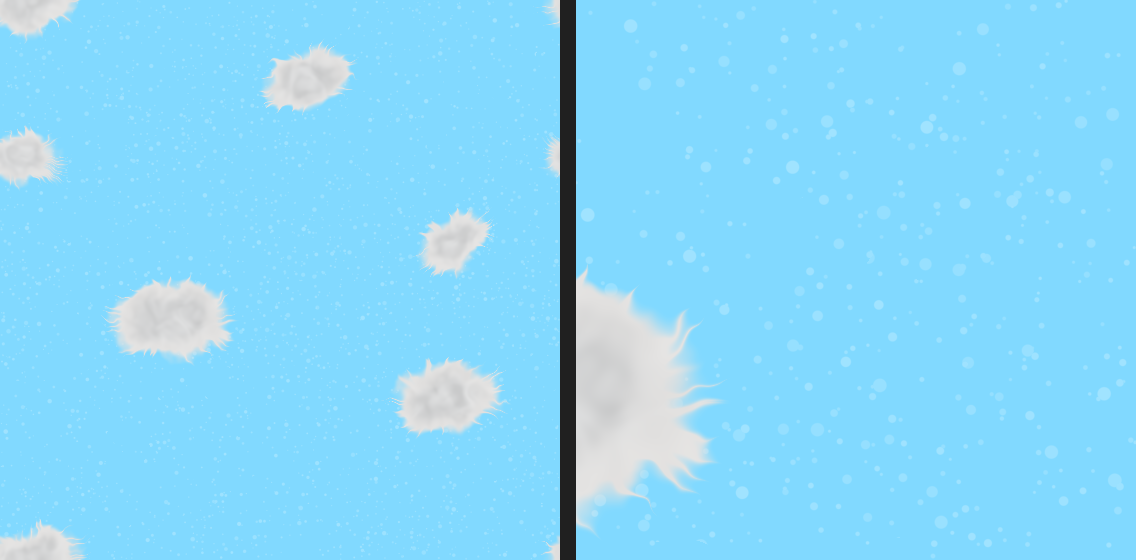
Left: the whole. Right: its middle third, enlarged.
Reproduce this texture procedurally as a Shadertoy shader.

```glsl
const vec3 SKY = vec3(0.507, 0.852, 1.0);
const vec3 FLECK = vec3(0.63, 0.89, 1.0);
const vec3 CLOUD_RIM = vec3(0.89, 0.885, 0.88);
const vec3 CLOUD_CORE = vec3(0.835, 0.838, 0.84);

const int FLECK_LAYERS = 4;
const float FLECK_CELLS = 36.0;     // cells across in the coarsest layer
const float FLECK_RADIUS = 0.0037;
const float FLECK_SHARE = 0.30;     // share of occupied cells
const float FLECK_MARGIN = 0.16;

const int CLOUDS = 6;
const vec2 CLOUD_START = vec2(0.04, 0.72);
const vec2 CLOUD_STEP = vec2(0.7549, 0.5698);
const vec2 CLOUD_SIZE = vec2(0.058, 0.105);  // smallest, largest half width
const float CLOUD_ASPECT = 0.62;
const float CLOUD_SQUARENESS = 2.6;
const float LUMP_AMOUNT = 0.022;
const float WISP_AMOUNT = 0.007;
const float SPIKE_LENGTH = 0.011;
const float FOLD_CONTRAST = 0.06;

const float NO_REPEAT = 4096.0;

// Integer hash: two values from 0 to 1
vec2 hash2(vec2 p) {
    uvec2 v = uvec2(ivec2(p)) * 1664525u + 1013904223u;
    v.x += v.y * 1664525u;
    v.y += v.x * 1664525u;
    v ^= v >> 16u;
    v.x += v.y * 1664525u;
    v.y += v.x * 1664525u;
    v ^= v >> 16u;
    return vec2(v & 65535u) / 65535.0;
}

float cornerSlope(vec2 cell, vec2 offset, float period) {
    float angle = 6.2832 * hash2(mod(cell, period)).x;
    return dot(vec2(cos(angle), sin(angle)), offset);
}

// Gradient noise that repeats after the given period
float noise(vec2 p, float period) {
    vec2 i = floor(p), f = fract(p);
    vec2 u = f * f * f * (f * (f * 6.0 - 15.0) + 10.0);
    vec2 e = vec2(1.0, 0.0);
    float low = mix(cornerSlope(i, f, period), cornerSlope(i + e.xy, f - e.xy, period), u.x);
    float high = mix(cornerSlope(i + e.yx, f - e.yx, period), cornerSlope(i + 1.0, f - 1.0, period), u.x);
    return mix(low, high, u.y);
}

vec2 noise2(vec2 p) {
    return vec2(noise(p, NO_REPEAT), noise(p + 47.3, NO_REPEAT));
}

// Pale round flecks in several sizes, gathered in loose drifts
float flecks(vec2 uv, float pixel) {
    float drift = 1.0 + 1.0 * noise(uv * 3.0, 3.0) + 1.2 * noise(uv * 11.0, 11.0);
    float cover = 0.0;
    for (int n = 0; n < FLECK_LAYERS; n++) {
        float level = float(n);
        float cells = floor(FLECK_CELLS * pow(1.5, level));
        vec2 cell = floor(uv * cells);
        vec2 seed = cell + 300.0 * level;
        vec2 spot = mix(vec2(FLECK_MARGIN), vec2(1.0 - FLECK_MARGIN), hash2(seed));
        vec2 traits = hash2(seed + 2000.0);
        float radius = FLECK_RADIUS * pow(0.67, level) * mix(0.75, 1.1, traits.x);
        float dist = length(fract(uv * cells) - spot) / cells;
        float soft = max(0.7 * pixel, 0.0005);
        float present = step(traits.y, FLECK_SHARE * pow(0.66, level) * drift);
        float strength = mix(0.6, 1.0, hash2(seed + 5000.0).x);
        cover = max(cover, present * strength * (1.0 - smoothstep(radius - soft, radius + soft, dist)));
    }
    return cover;
}

// One ragged cloud: colour and coverage
vec4 cloud(vec2 p, float size, float seed, float pixel) {
    vec2 q = p + 7.0 + 3.7 * seed;
    vec2 lumps = noise2(q * 17.0);
    vec2 wisps = noise2(q * 65.0);
    vec2 shape = (p + LUMP_AMOUNT * lumps + WISP_AMOUNT * wisps) / (size * vec2(1.0, CLOUD_ASPECT));
    vec2 powered = pow(abs(shape) + 1e-4, vec2(CLOUD_SQUARENESS));
    float d = pow(powered.x + powered.y, 1.0 / CLOUD_SQUARENESS);

    // Tapered spikes along a rim of varying softness
    vec2 direction = shape / (length(shape) + 1e-4);
    float ridge = 1.0 - abs(noise(direction * 4.0 + 20.0 + 9.3 * seed, NO_REPEAT));
    float edge = (d - 1.0) * size * CLOUD_ASPECT - SPIKE_LENGTH * pow(ridge, 14.0);
    float soft = mix(0.002, 0.008, smoothstep(-0.4, 0.4, lumps.y)) + pixel;
    float cover = 1.0 - smoothstep(-soft, soft, edge);

    // Smudged folds around a greyer core
    float fold = noise(q * 22.0 + 1.8 * noise2(q * 28.0), NO_REPEAT);
    float ring = sin(9.0 * d + 5.0 * lumps.x);
    float inside = 1.0 - smoothstep(0.45, 1.0, d);
    vec3 color = mix(CLOUD_RIM, CLOUD_CORE, inside);
    color += FOLD_CONTRAST * (fold + 0.25 * ring) * mix(0.3, 1.0, inside);
    return vec4(color, cover);
}

void mainImage(out vec4 fragColor, in vec2 fragCoord) {
    float pixel = 1.0 / min(iResolution.x, iResolution.y);
    vec2 uv = fract(fragCoord * pixel);
    vec3 color = mix(SKY, FLECK, flecks(uv, pixel));

    // Clouds spread evenly and wrapped across the borders
    for (int n = 0; n < CLOUDS; n++) {
        float seed = float(n);
        vec2 p = uv - fract(CLOUD_START + CLOUD_STEP * seed);
        p -= floor(p + 0.5);
        float tilt = mix(-0.1, 0.6, fract(seed * 0.382));
        p = mat2(cos(tilt), -sin(tilt), sin(tilt), cos(tilt)) * p;
        float size = mix(CLOUD_SIZE.x, CLOUD_SIZE.y, fract(seed * 0.618));
        vec4 layer = cloud(p, size, seed, pixel);
        color = mix(color, layer.rgb, layer.a);
    }
    fragColor = vec4(color, 1.0);
}
```
